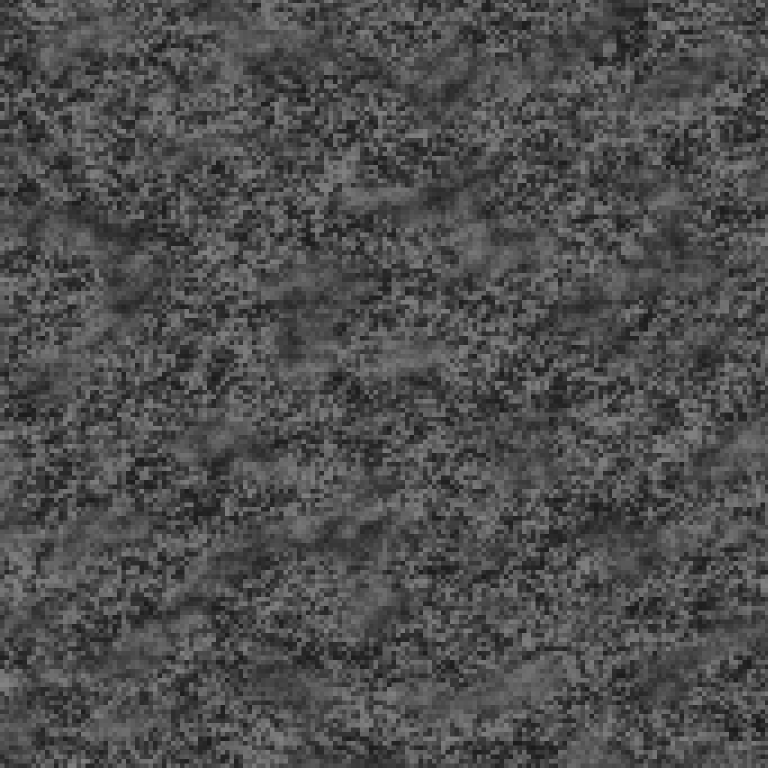
Reproduce this texture procedurally as a Shadertoy shader.

```glsl
// Dark grey blocky stone: square grains over tilted, cloudy patches of gradient noise.

const float CELLS = 170.6667;      // square grains across the canvas
const float MEAN_GREY = 0.304;
const float GREY_RANGE = 0.215;    // greatest departure from the mean
const int OCTAVES = 4;
const float BASE_FREQ = 9.5;       // coarsest patches across the canvas
const float BASE_AMP = 0.11;
const float AMP_GAIN = 1.34;       // finer octaves are stronger
const float GRAIN_AMP = 0.27;
const float TILT = 0.22;           // radians, patches rise to the right
const vec2 STRETCH = vec2(0.78, 1.15);
const float CALM_FREQ = 11.0;      // size of the smoother areas
const vec2 GRAIN_SHARE = vec2(0.4, 1.15); // grain strength in calm and rough areas

uint hashBits(ivec2 p, uint seed) {
    uint h = uint(p.x) * 1597334677u ^ uint(p.y) * 3812015801u ^ seed * 2654435769u;
    h = (h ^ (h >> 16)) * 2246822519u;
    h = (h ^ (h >> 13)) * 3266489917u;
    return h ^ (h >> 16);
}

float hash(ivec2 p, uint seed) {
    return float(hashBits(p, seed) >> 8) / 16777216.0;
}

float cornerSlope(ivec2 corner, vec2 offset, uint seed) {
    float angle = 6.28319 * hash(corner, seed);
    return dot(vec2(cos(angle), sin(angle)), offset);
}

float gradientNoise(vec2 p, uint seed) {
    ivec2 i = ivec2(floor(p));
    vec2 f = fract(p);
    vec2 u = f * f * f * (f * (f * 6.0 - 15.0) + 10.0);
    float a = cornerSlope(i, f, seed);
    float b = cornerSlope(i + ivec2(1, 0), f - vec2(1, 0), seed);
    float c = cornerSlope(i + ivec2(0, 1), f - vec2(0, 1), seed);
    float d = cornerSlope(i + ivec2(1, 1), f - vec2(1, 1), seed);
    return mix(mix(a, b, u.x), mix(c, d, u.x), u.y);
}

mat2 rotation(float angle) {
    float c = cos(angle), s = sin(angle);
    return mat2(c, -s, s, c);
}

// Grey level of one square grain
float grainGrey(vec2 cell) {
    vec2 p = rotation(TILT) * ((cell + 0.5) / CELLS) * STRETCH;

    // Calm areas lose most of their fine contrast
    float rough = smoothstep(-0.3, 0.08, gradientNoise(p * CALM_FREQ, 17u));
    float fineShare = mix(GRAIN_SHARE.x, GRAIN_SHARE.y, rough);

    // Cloudy patches, from coarse to fine
    float tone = 0.0;
    float freq = BASE_FREQ;
    float amp = BASE_AMP;
    for (int k = 0; k < OCTAVES; k++) {
        float share = k == OCTAVES - 1 ? fineShare : 1.0;
        tone += amp * share * gradientNoise(p * freq + float(k) * 7.3, uint(k));
        freq *= 2.03;
        amp *= AMP_GAIN;
    }

    // Independent speckle, then soft limits on the tones
    tone += GRAIN_AMP * fineShare * (hash(ivec2(cell), 31u) - 0.5);
    return MEAN_GREY + GREY_RANGE * tanh(tone / GREY_RANGE);
}

void mainImage(out vec4 fragColor, in vec2 fragCoord) {
    float canvas = min(iResolution.x, iResolution.y);
    vec2 p = fragCoord / canvas * CELLS - 0.5;
    vec2 cell = floor(p);

    // Blend neighbouring grains over one pixel at their borders
    float pixel = CELLS / canvas;
    vec2 w = clamp((fract(p) - 0.5) / pixel + 0.5, 0.0, 1.0);
    float low = mix(grainGrey(cell), grainGrey(cell + vec2(1, 0)), w.x);
    float high = mix(grainGrey(cell + vec2(0, 1)), grainGrey(cell + vec2(1, 1)), w.x);

    fragColor = vec4(vec3(mix(low, high, w.y)), 1.0);
}
```
